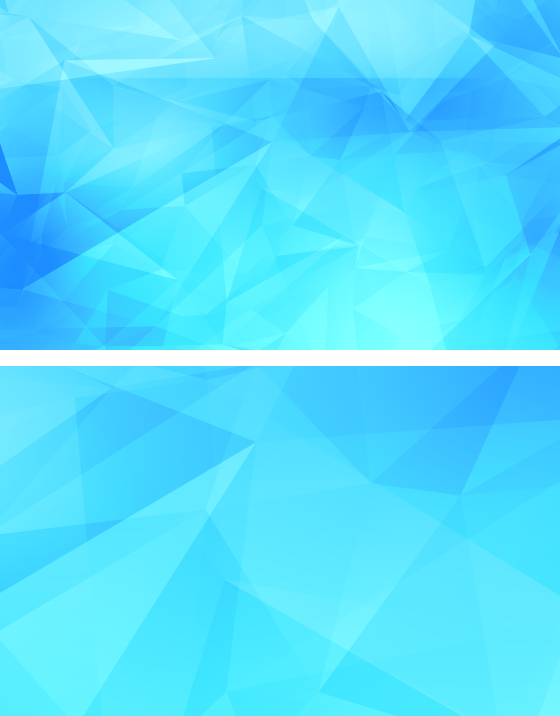
Top, the full canvas; bottom, a detail of the centre.
Give the GLSL for this background, as a Shadertoy shader.

```glsl
// Translucent low-poly facets in sky blue and cyan over soft pools of light.

#define DEEP vec3(0.11, 0.55, 1.00)
#define SKY vec3(0.30, 0.84, 1.00)
#define PALE vec3(0.63, 0.97, 1.00)
#define CYAN_SHIFT vec3(-0.10, 0.055, 0.0)
#define BASE_TONE 0.59
#define JITTER 1.2
#define SHEEN 0.7
#define LARGE_FACET 0.37
#define MEDIUM_FACET 0.24
#define SMALL_FACET 0.145
#define HORIZON 0.777

vec2 hash2(vec2 p) {
    vec3 h = fract(p.xyx * vec3(0.1031, 0.1030, 0.0973));
    h += dot(h, h.yzx + 33.33);
    return fract((h.xx + h.yz) * h.zy);
}

float cross2(vec2 a, vec2 b) {
    return a.x * b.y - a.y * b.x;
}

float edgeDistance(vec2 p, vec2 a, vec2 b) {
    return cross2(b - a, p - a) / max(length(b - a), 1e-4);
}

// Tint of one triangle, with a slight linear sheen and smoothed edges
float facet(vec2 p, vec2 a, vec2 b, vec2 c, vec2 key, float pixel) {
    float side = sign(cross2(b - a, c - a));
    float inside = side * edgeDistance(p, a, b);
    inside = min(inside, side * edgeDistance(p, b, c));
    inside = min(inside, side * edgeDistance(p, c, a));
    float coverage = clamp(inside / pixel + 0.5, 0.0, 1.0);
    vec2 rnd = hash2(key);
    float angle = 6.2832 * rnd.y;
    vec2 slope = SHEEN * vec2(cos(angle), sin(angle));
    return coverage * (2.0 * rnd.x - 1.0 + dot(p - (a + b + c) / 3.0, slope));
}

vec2 corner(vec2 id) {
    return id + JITTER * (hash2(id + 71.0) - 0.5);
}

// Jittered lattice split into triangles; folded cells overlap as slivers
float facetLayer(vec2 p, float size, float angle, float seed) {
    float s = sin(angle), c = cos(angle);
    vec2 q = mat2(c, s, -s, c) * p / size + seed;
    float pixel = 1.0 / (iResolution.y * size);
    vec2 cell = floor(q);
    float sum = 0.0;
    for (int y = -1; y <= 1; y++) {
        for (int x = -1; x <= 1; x++) {
            vec2 id = cell + vec2(x, y);
            vec2 v00 = corner(id);
            vec2 v10 = corner(id + vec2(1, 0));
            vec2 v11 = corner(id + vec2(1, 1));
            vec2 v01 = corner(id + vec2(0, 1));
            sum += facet(q, v00, v10, v11, id + 213.0, pixel);
            sum += facet(q, v00, v11, v01, id + 457.0, pixel);
        }
    }
    return sum;
}

float pool(vec2 p, vec2 center, vec2 radius) {
    vec2 d = (p - center) / radius;
    return exp(-dot(d, d));
}

// Broad light and shade across the canvas
float lighting(vec2 p) {
    float tone = BASE_TONE;
    tone -= 0.50 * pool(p, vec2(0.00, 0.25), vec2(0.22, 0.35));
    tone -= 0.38 * pool(p, vec2(1.55, 0.32), vec2(0.25, 0.28));
    tone -= 0.15 * pool(p, vec2(1.45, 0.90), vec2(0.25, 0.25));
    tone -= 0.20 * pool(p, vec2(1.15, 0.65), vec2(0.40, 0.16));
    tone += 0.20 * pool(p, vec2(0.75, 0.95), vec2(0.50, 0.20));
    tone += 0.28 * pool(p, vec2(0.38, 0.58), vec2(0.22, 0.14));
    tone += 0.18 * pool(p, vec2(1.10, 0.08), vec2(0.50, 0.30));
    return tone;
}

// Crisp horizontal edge with shade fading downward and to both sides
float horizonShade(vec2 p, float width) {
    float below = clamp((HORIZON - p.y) * iResolution.y + 0.5, 0.0, 1.0);
    float x = p.x / width;
    float ends = smoothstep(0.10, 0.28, x) * (1.0 - smoothstep(0.76, 0.90, x));
    return below * ends * exp(-max(HORIZON - p.y, 0.0) / 0.10);
}

void mainImage(out vec4 fragColor, in vec2 fragCoord) {
    float width = iResolution.x / iResolution.y;
    vec2 p = fragCoord / iResolution.y;
    p.x *= 1.6 / width;

    float large = facetLayer(p, LARGE_FACET, 0.45, 13.0);
    float medium = facetLayer(p, MEDIUM_FACET, 1.15, 37.0);
    float small = facetLayer(p, SMALL_FACET, 0.20, 59.0);
    float detail = 0.35 + 0.65 * pool(p, vec2(0.75, 0.35), vec2(0.60, 0.40));

    // Facets bend the light, so that the broad gradients break along edges
    float tone = lighting(p + 0.06 * vec2(large, medium));
    tone += 0.13 * large + 0.12 * medium + 0.09 * detail * small;
    tone -= 0.13 * horizonShade(p, 1.6);
    tone = clamp(tone, 0.0, 1.0);

    vec3 color = mix(DEEP, SKY, min(2.0 * tone, 1.0));
    color = mix(color, PALE, max(2.0 * tone - 1.0, 0.0));
    float cyan = 1.0 - smoothstep(0.15, 0.80, p.y + 0.08 * medium);
    color += CYAN_SHIFT * cyan * smoothstep(0.25, 0.60, tone);
    fragColor = vec4(clamp(color, 0.0, 1.0), 1.0);
}
```
